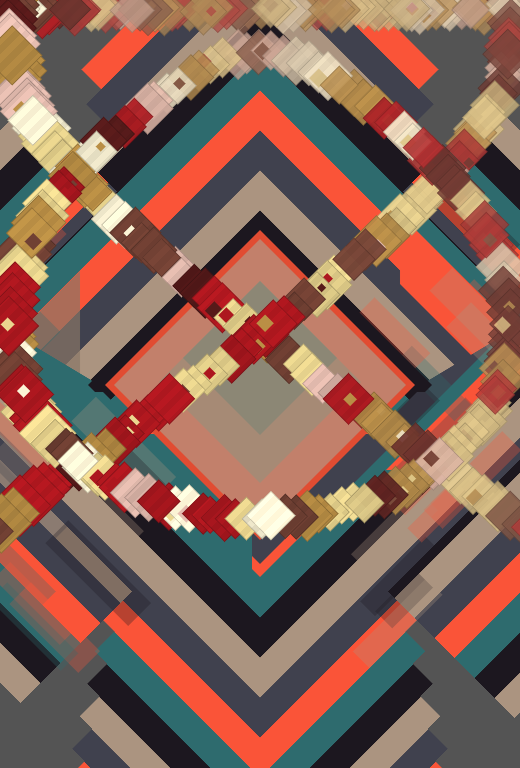
A WebGL 2 fragment shader for this background:

```glsl
#version 300 es
precision highp float;
// Nested diamond chevrons overlaid by looping braids of small tilted tiles.
uniform vec2 u_resolution;
out vec4 outColor;
#define GRID_HEIGHT 768.0
#define BAND_WIDTH 40.0
#define BAND_CENTER 434.0
#define TILE_HALF 18.5
#define TILES_PER_STRAND 67
#define STRIP_COUNT 30
#define KNOT_Y 336.0
const vec3 ORANGE = vec3(0.98, 0.33, 0.22);
const vec3 TEAL = vec3(0.18, 0.42, 0.43);
const vec3 BLACK = vec3(0.11, 0.09, 0.12);
const vec3 TAN = vec3(0.67, 0.58, 0.50);
const vec3 NAVY = vec3(0.25, 0.255, 0.305);
const vec3 GREY = vec3(0.33);
const vec3 SALMON = vec3(0.76, 0.50, 0.42);
const vec3 DUST = vec3(0.68, 0.54, 0.44);
float aa; // one pixel in grid units

float hash(vec2 p) {
  vec3 q = fract(vec3(p.xyx) * 0.1031);
  q += dot(q, q.yzx + 33.33);
  return fract((q.x + q.y) * q.z);
}
// Coverage of a shape from its signed distance
float cover(float dist) { return 1.0 - smoothstep(-0.6 * aa, 0.6 * aa, dist); }
float diamond(vec2 p, float y, float r) { return cover((abs(p.x) + abs(p.y - y) - r) * 0.7); }
vec2 tilt(vec2 p) { return vec2(p.x + p.y, p.y - p.x) * 0.70711; }
float box(vec2 p, vec2 halfSize) {
  vec2 e = abs(p) - halfSize;
  return max(e.x, e.y);
}
vec3 bandPalette(float i) {
  i = mod(i, 5.0);
  return i < 0.5 ? ORANGE : i < 1.5 ? TEAL : i < 2.5 ? BLACK : i < 3.5 ? TAN : NAVY;
}
// Five repeating colours along the diamond radius
vec3 bands(float r) {
  float s = (r + 97.0) / BAND_WIDTH, i = floor(s);
  return mix(bandPalette(i - 1.0), bandPalette(i), smoothstep(0.0, 1.2 * aa / BAND_WIDTH, fract(s)));
}
vec3 tilePalette(float h) {
  if (h < 0.20) return vec3(0.68, 0.09, 0.12);
  if (h < 0.32) return vec3(0.34, 0.10, 0.10);
  if (h < 0.53) return vec3(0.92, 0.84, 0.56);
  if (h < 0.70) return vec3(0.73, 0.56, 0.27);
  if (h < 0.83) return vec3(0.99, 0.96, 0.84);
  return h < 0.92 ? vec3(0.44, 0.25, 0.20) : vec3(0.90, 0.74, 0.69);
}
// Lower arms of the nested diamond: teal on the left, orange on the right
vec3 lowerArms(vec2 p, float r) {
  if (p.x < -8.0) return mix(bands(r), TEAL, cover(r - 183.0));
  vec3 col = mix(bands(r), ORANGE, cover(r - 205.0) * cover(p.y - 470.0));
  col = mix(col, TEAL, cover(r - 162.0));
  col = mix(col, ORANGE, cover(r - 143.0) * cover(p.x - 50.0));
  return mix(col, NAVY, cover(r - (p.x < 50.0 ? 130.0 : 143.0)));
}
// Chevrons with stepped outer ends, x from the axis and y downward
vec3 chevrons(vec2 p) {
  float dx = abs(p.x), v = p.y - BAND_CENTER, r = dx + abs(v), u = dx - abs(v);
  bool top = v < 0.0;
  float shift = top ? 100.0 : p.x < 0.0 ? 45.0 : 75.0;
  if (r > (top ? 385.0 : 285.0) && u > (top ? -100.0 : -30.0))
    return mix(bands(r - shift), GREY, smoothstep(0.0, aa, r - shift - 463.0));
  if (!top) {
    float stepEnd = -27.0 - 25.0 * floor((r - 303.0) / BAND_WIDTH);
    return mix(GREY, r < 206.0 ? lowerArms(p, r) : bands(r), cover(min(u - stepEnd, r - 343.0)));
  }
  vec3 col = bands(r);
  // Left flank turns muted, right flank has a wider orange arm
  if (p.x < 0.0) col = mix(col, TAN * 0.8, 0.7 * cover(180.0 - dx) * cover(r - 343.0));
  else col = mix(col, ORANGE, cover(140.0 - dx) * cover(abs(r - 325.0) - 35.0));
  float corner = 115.0 + clamp((r - 223.0) * 0.25, 0.0, 30.0);
  col = mix(lowerArms(p, u), col, cover(u - corner));
  float stepEnd = -186.0 + 30.0 * floor((543.0 - r) / BAND_WIDTH);
  return mix(GREY, col, cover(min(max(r - 543.0, u - stepEnd), r - 463.0)));
}
// Smaller diamond nested in the upper part
vec3 innerDiamond(vec2 p, vec3 col) {
  col = mix(col, BLACK, diamond(p, 385.0, 172.0) * cover(p.y - 392.0));
  col = mix(col, ORANGE * 0.9, diamond(p, 385.0, 155.0));
  col = mix(col, SALMON, diamond(p, 385.0, 146.0));
  col = mix(col, vec3(0.65, 0.54, 0.46), diamond(p, 382.0, 101.0));
  return mix(col, vec3(0.55, 0.53, 0.46), diamond(p, 358.0, 77.0));
}
// Translucent diagonal strips scattered on both flanks
vec3 strips(vec2 p, vec3 col) {
  for (int i = 0; i < STRIP_COUNT; i++) {
    float n = float(i), side = mod(n, 2.0) * 2.0 - 1.0;
    vec2 c = vec2(side * (125.0 + 125.0 * hash(vec2(n, 1.0))), 130.0 + 500.0 * hash(vec2(n, 2.0)));
    vec2 q = tilt(p - c);
    if (side * (c.y - 390.0) < 0.0) q = q.yx;
    vec2 size = vec2(10.0 + 8.0 * hash(vec2(n, 3.0)), 25.0 + 35.0 * hash(vec2(n, 4.0)));
    col = mix(col, bandPalette(floor(5.0 * hash(vec2(n, 5.0)))), 0.3 * cover(box(q, size)));
  }
  return col;
}
// Strands: 0 top edge, 1-2 crossing diagonals, 3-4 halves of the loop
vec2 strand(int k, float t) {
  float side = k % 2 == 0 ? 1.0 : -1.0, a = mix(-1.05, 1.76, t), c = cos(3.14159 * t);
  if (k == 0) return vec2(mix(-265.0, 265.0, t), 9.0);
  if (k < 3) return vec2(side * (a > 0.0 ? 250.0 * sin(a) : 270.0 * a), KNOT_Y - 193.0 * a);
  float y = c > 0.0 ? 182.0 * c : 245.0 * c - 40.0 * pow(-c, 12.0);
  return vec2(side * 250.0 * sin(3.14159 * t), KNOT_Y + y);
}
vec3 braid(vec2 p, vec3 col, int k) {
  for (int i = 0; i < TILES_PER_STRAND; i++) {
    int j = (i * 25) % TILES_PER_STRAND; // shuffled stacking order
    vec2 c = strand(k, float(j) / float(TILES_PER_STRAND - 1)), d = p - c;
    if (abs(d.x) + abs(d.y) > 42.0) continue;
    vec2 id = vec2(float(j), float(k) * 17.0 + 3.0);
    float h = hash(id);
    vec2 q = tilt(d) + (vec2(h, hash(id + 7.0)) - 0.5) * 5.0;
    float dist = box(q, vec2(TILE_HALF + 4.0 * step(c.x, -205.0) - 5.0 * hash(id + 11.0)));
    vec3 tile = tilePalette(hash(vec2(floor(id.x * 0.5), id.y + 29.0))) * (0.92 + 0.14 * h);
    tile *= 0.96 + 0.06 * step(0.5, fract(q.x / 13.0 + h));
    // Small inset square on some tiles
    vec2 inset = q - (vec2(hash(id + 19.0), h) - 0.5) * 18.0;
    tile = mix(tile, tilePalette(hash(id + 31.0)), step(0.6, hash(id + 23.0)) * cover(box(inset, vec2(3.0 + 4.0 * h))));
    // Dusty fade towards the top and right
    float fade = max(smoothstep(150.0, 20.0, c.y) * smoothstep(-240.0, -150.0, c.x), smoothstep(60.0, 230.0, c.x) * 0.7);
    tile = mix(tile, DUST, 0.45 * fade) * (1.0 - 0.2 * smoothstep(-1.4, -0.4, dist));
    col = mix(col, tile, cover(dist) * (1.0 - 0.25 * fade));
  }
  return col;
}
void main() {
  aa = GRID_HEIGHT / u_resolution.y;
  vec2 p = vec2(gl_FragCoord.x - 0.5 * u_resolution.x, u_resolution.y - gl_FragCoord.y) * aa;
  vec3 col = innerDiamond(p, strips(p, chevrons(p)));
  for (int k = 0; k < 5; k++) col = braid(p, col, k);
  outColor = vec4(col, 1.0);
}
```
